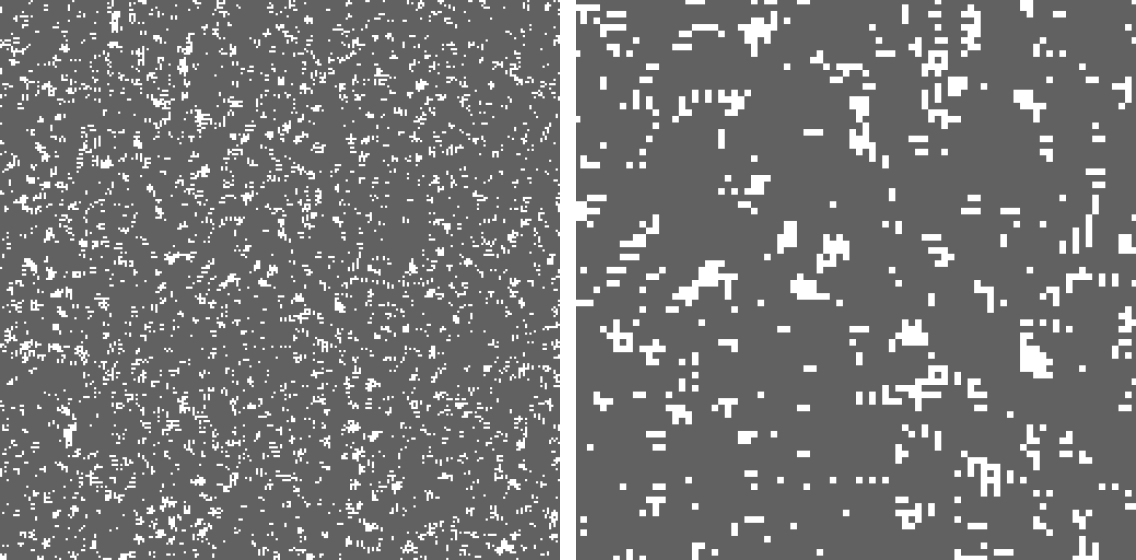
Left: the whole. Right: its middle third, enlarged.
Reproduce this texture procedurally as a Shadertoy shader.

```glsl
// Draws white clustered specks on a fine square grid over flat grey.

const vec3 GREY = vec3(0.38);
const vec3 WHITE = vec3(1.0);
const float CELLS = 256.0;        // grid cells along the canvas height
const float SEED_SHARE = 0.153;   // share of cells that hold a seed
const float MIN_NEIGHBOURS = 3.0; // seeds nearby that light a cell

float hash(vec2 p) {
    vec3 q = fract(vec3(p.xyx) * 0.1031);
    q += dot(q, q.yzx + 33.33);
    return fract((q.x + q.y) * q.z);
}

// 1 where the cell holds a random seed, else 0
float seed(vec2 cell, float share) {
    return step(hash(cell + 37.0), share);
}

// Lights a cell when enough of its eight neighbours hold seeds
float speck(vec2 cell, float share, float needed) {
    float count = 0.0;
    for (int y = -1; y <= 1; y++) {
        for (int x = -1; x <= 1; x++) {
            if (x != 0 || y != 0) count += seed(cell + vec2(x, y), share);
        }
    }
    return step(needed - 0.5, count);
}

// Blends the four cells around the nearest grid corner by pixel coverage
float speckCoverage(vec2 p, float pixelWidth, float share, float needed) {
    vec2 corner = floor(p + 0.5);
    vec2 blend = clamp((p - corner) / pixelWidth + 0.5, 0.0, 1.0);
    float lower = mix(speck(corner - vec2(1.0, 1.0), share, needed),
                      speck(corner - vec2(0.0, 1.0), share, needed), blend.x);
    float upper = mix(speck(corner - vec2(1.0, 0.0), share, needed),
                      speck(corner, share, needed), blend.x);
    return mix(lower, upper, blend.y);
}

void mainImage(out vec4 fragColor, in vec2 fragCoord) {
    vec2 gridPos = fragCoord / iResolution.y * CELLS;
    float pixelWidth = CELLS / iResolution.y;
    float white = speckCoverage(gridPos, pixelWidth, SEED_SHARE, MIN_NEIGHBOURS);
    fragColor = vec4(mix(GREY, WHITE, white), 1.0);
}
```
